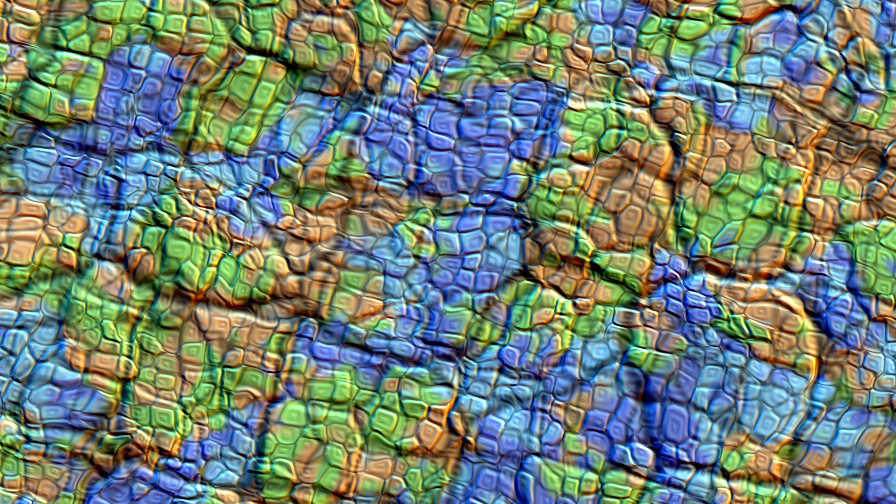
Write a Shadertoy shader that draws this texture.

```glsl
// Embossed mosaic of nested squarish cells with iridescent slopes in blue, green and rust.

const vec3 CYAN   = vec3(0.43, 0.65, 0.77);
const vec3 VIOLET = vec3(0.34, 0.43, 0.76);
const vec3 GREEN  = vec3(0.45, 0.69, 0.34);
const vec3 RUST   = vec3(0.69, 0.53, 0.36);

const int   LAYERS       = 4;
const float COARSE_CELLS = 3.2;    // largest cells per canvas height
const float LAYER_RATIO  = 1.98;   // frequency step between layers
const float CELL_JITTER  = 0.68;
const float TILT         = 0.24;   // downward slant of the rows, radians
const vec4  RISE         = vec4(0.21, 0.28, 0.42, 0.66);  // cell heights, coarse to fine
const vec4  BEVEL        = vec4(0.13, 0.18, 0.26, 0.34);  // width of the cell slopes
const vec4  CREASE       = vec4(0.40, 0.55, 0.65, 0.62);  // brightness left in the creases
const float RIPPLE_DEPTH = 0.065;  // nested strokes inside the smallest cells
const float RIPPLE_RATE  = 21.0;
const float SLOPE_STEP   = 0.0015;
const float SLOPE_GAIN   = 0.088;
const float LIGHT_ANGLE  = 1.0;
const float LIGHT_SPREAD = 0.6;    // angle between the colour channels' lights

vec2 hash2(vec2 p) {
    vec3 q = fract(p.xyx * vec3(0.1031, 0.1030, 0.0973));
    q += dot(q, q.yzx + 33.33);
    return fract((q.xx + q.yz) * q.zy);
}

float noise(vec2 p) {
    vec2 i = floor(p), f = fract(p);
    f = f * f * (3.0 - 2.0 * f);
    float low  = mix(hash2(i).x, hash2(i + vec2(1, 0)).x, f.x);
    float high = mix(hash2(i + vec2(0, 1)).x, hash2(i + vec2(1, 1)).x, f.x);
    return mix(low, high, f.y);
}

// Distance with rounded-square contours.
float squircle(vec2 v) {
    v *= v;
    return sqrt(sqrt(dot(v, v)));
}

// Voronoi cells: x = gap to the border, y = random value, z = distance to the centre.
vec3 cells(vec2 p) {
    vec2 base = floor(p);
    float nearest = 9.0, second = 9.0, id = 0.0;
    for (int y = -1; y <= 1; y++)
    for (int x = -1; x <= 1; x++) {
        vec2 cell = base + vec2(x, y);
        vec2 rnd = hash2(cell + 50.0);
        float d = squircle(cell + 0.5 + CELL_JITTER * (rnd - 0.5) - p);
        if (d < nearest) {
            second = nearest;
            nearest = d;
            id = hash2(cell + 91.0).y;
        } else {
            second = min(second, d);
        }
    }
    return vec3(second - nearest, id, nearest);
}

// Slanted coordinates with broad and fine bending.
vec2 bend(vec2 p) {
    float c = cos(TILT), s = sin(TILT);
    vec2 q = vec2(c * p.x - s * p.y, s * p.x + c * p.y) * vec2(0.93, 1.0) + 3.0;
    q += 0.05 * (vec2(noise(q * 5.0), noise(q * 5.0 + 37.0)) - 0.5);
    q += 0.014 * (vec2(noise(q * 27.0), noise(q * 27.0 + 71.0)) - 0.5);
    return q;
}

// x = height, y = darkening in the creases.
vec2 relief(vec2 p) {
    vec2 q = bend(p);
    float height = 0.0, shade = 1.0, freq = COARSE_CELLS;
    for (int i = 0; i < LAYERS; i++) {
        vec3 c = cells(q * freq + 17.0 * float(i));
        float level = mix(-0.35, 1.0, c.y);
        height += RISE[i] * level * smoothstep(0.0, BEVEL[i], c.x) / freq;
        shade *= mix(CREASE[i], 1.0, smoothstep(0.0, 0.6 * BEVEL[i], c.x));
        if (i == LAYERS - 1)
            height += RIPPLE_DEPTH * sin(c.z * RIPPLE_RATE + 3.0 * noise(q * 15.0)) / freq;
        freq *= LAYER_RATIO;
    }
    return vec2(height, shade);
}

// Patches of blue against green, with rust scattered through the green.
vec3 pigment(vec2 p) {
    vec2 q = bend(p);
    vec3 c = cells(q * COARSE_CELLS * LAYER_RATIO + 17.0);
    float tint = (c.y - 0.5) * smoothstep(0.0, 0.12, c.x);
    float grain = noise(q * 34.0 + 9.0) - 0.5;
    float patches = 0.6 * noise(q * 4.3 + 19.0) + 0.4 * noise(q * 9.0) + 0.25 * tint + 0.2 * grain;
    float rust = 0.5 * noise(q * 9.0 + 23.0) + 0.5 * noise(q * 25.0);
    float violet = 0.5 * noise(q * 7.0 + 43.0) + 0.5 * noise(q * 30.0 + 3.0);
    vec3 warm = mix(GREEN, RUST, smoothstep(0.38, 0.6, rust));
    vec3 cool = mix(CYAN, VIOLET, smoothstep(0.4, 0.62, violet));
    vec3 colour = mix(cool, warm, smoothstep(0.39, 0.53, patches));
    return colour * (0.84 + 0.32 * noise(q * 13.0 + 5.0));
}

void mainImage(out vec4 fragColor, in vec2 fragCoord) {
    vec2 p = fragCoord / iResolution.y;

    // Slope of the relief, lit from a different angle in each channel
    vec2 here = relief(p);
    vec2 slope = vec2(relief(p + vec2(SLOPE_STEP, 0)).x - here.x,
                      relief(p + vec2(0, SLOPE_STEP)).x - here.x) / SLOPE_STEP;
    vec3 angles = LIGHT_ANGLE + LIGHT_SPREAD * vec3(-1, 0, 1);
    vec3 light = -(slope.x * cos(angles) + slope.y * sin(angles));

    vec3 colour = pigment(p) * mix(0.12, 1.12, here.y) + SLOPE_GAIN * light;
    fragColor = vec4(clamp(colour, 0.0, 1.0), 1.0);
}
```
